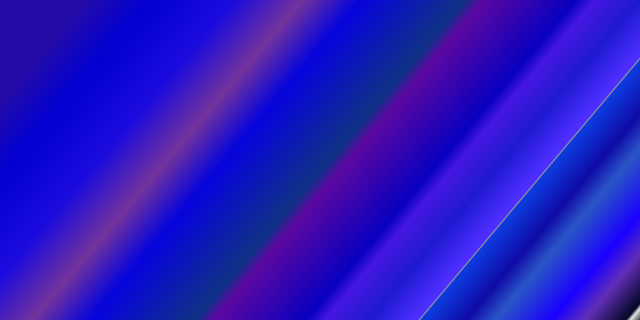
A WebGL 2 fragment shader for this background:

```glsl
#version 300 es
precision highp float;
// Diagonal satin folds of blue, violet and teal with one thin bright crease.

uniform vec2 u_resolution;
out vec4 outColor;

// Linear ramp from the current colour to the next between two positions.
vec3 ramp(vec3 color, vec3 next, float start, float end, float s) {
  return mix(color, next, clamp((s - start) / (end - start), 0.0, 1.0));
}

void main() {
  vec2 p = gl_FragCoord.xy / u_resolution.y;
  float pixel = 1.0 / u_resolution.y;

  // Position across the folds, counted from the upper left corner.
  float s = p.x + 0.844 * (1.0 - p.y);

  // Indigo corner and the soft mauve ridge
  vec3 color = vec3(0.14, 0.045, 0.66);
  color = ramp(color, vec3(0.01, 0.0, 0.82), 0.27, 0.46, s);
  color = ramp(color, vec3(0.10, 0.04, 0.87), 0.48, 0.71, s);
  color = ramp(color, vec3(0.45, 0.20, 0.61), 0.73, 0.945, s);
  color = ramp(color, vec3(0.03, 0.02, 0.86), 0.945, 1.12, s);

  // Teal shade turning into the purple fold
  color = ramp(color, vec3(0.06, 0.19, 0.53), 1.14, 1.445, s);
  color = ramp(color, vec3(0.36, 0.03, 0.63), 1.455, 1.51, s);
  color = ramp(color, vec3(0.03, 0.0, 0.75), 1.51, 1.80, s);

  // Violet folds up to the crease
  color = ramp(color, vec3(0.27, 0.09, 0.88), 1.80, 1.86, s);
  color = ramp(color, vec3(0.12, 0.10, 0.82), 1.86, 2.0, s);
  color = ramp(color, vec3(0.30, 0.18, 1.0), 2.0, 2.135, s);

  // Sharp step and the lower blue folds
  color = ramp(color, vec3(0.05, 0.22, 0.86), 2.154 - pixel, 2.154 + pixel, s);
  color = ramp(color, vec3(0.06, 0.04, 0.65), 2.17, 2.30, s);
  color = ramp(color, vec3(0.16, 0.32, 0.78), 2.30, 2.385, s);
  color = ramp(color, vec3(0.10, 0.0, 1.0), 2.40, 2.565, s);
  color = ramp(color, vec3(0.38, 0.18, 0.72), 2.565, 2.67, s);
  color = ramp(color, vec3(0.04, 0.04, 0.18), 2.67, 2.79, s);
  color = ramp(color, vec3(0.85), 2.80, 2.812, s);
  color = ramp(color, vec3(0.25), 2.815, 2.844, s);

  // Thin pale crease
  float crease = abs(s - 2.154) / length(vec2(1.0, 0.844));
  color = mix(color, vec3(0.62, 0.62, 0.60), 0.8 * (1.0 - smoothstep(0.0, 0.0012 + pixel, crease)));

  outColor = vec4(color, 1.0);
}
```
